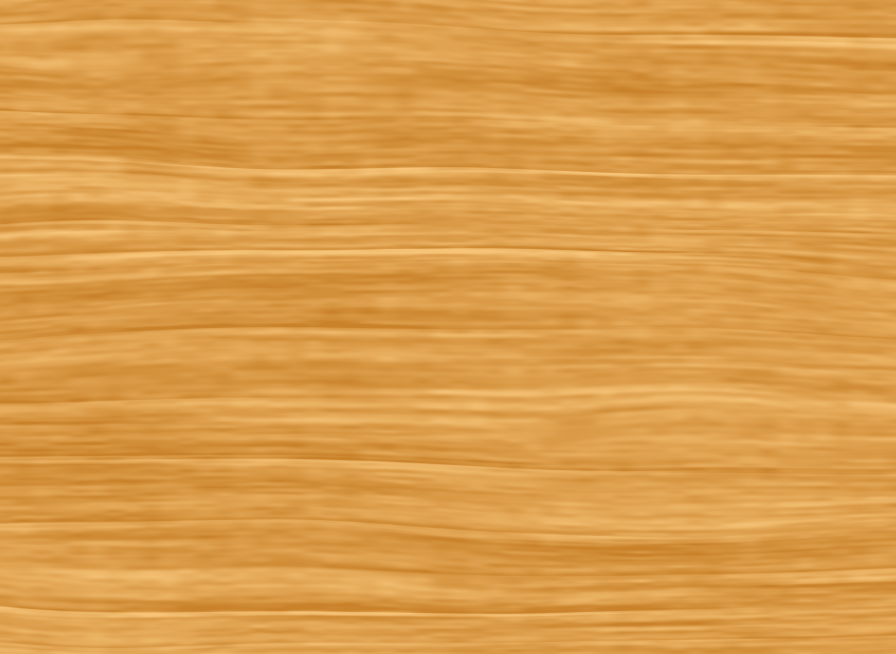
Reproduce this texture procedurally as a WebGL 1 fragment shader.

```glsl
precision highp float;
// Honey-coloured wood with horizontal grain: stretched noise layers form
// narrow bands, crisp streaks and fibres over a gently bent board, crossed
// by pale veins that swell, taper and carry a thin dark upper edge.

uniform vec2 u_resolution;

const vec3 DARK_WOOD = vec3(0.79, 0.51, 0.165);
const vec3 LIGHT_WOOD = vec3(0.95, 0.745, 0.445);
const float VEIN_ROWS = 5.6;

float hash(vec2 p) {
  return fract(sin(dot(p, vec2(127.1, 311.7))) * 43758.5453);
}

float noise(vec2 p) {
  vec2 cell = floor(p);
  vec2 f = fract(p);
  f = f * f * (3.0 - 2.0 * f);
  float low = mix(hash(cell), hash(cell + vec2(1.0, 0.0)), f.x);
  float high = mix(hash(cell + vec2(0.0, 1.0)), hash(cell + 1.0), f.x);
  return mix(low, high, f.y);
}

// Noise stretched by scale and centred on zero
float grain(vec2 p, vec2 scale, float seed) {
  return noise(p * scale + seed * vec2(17.3, 9.1)) - 0.5;
}

// Bends the straight grain into long, slow waves
vec2 bendGrain(vec2 p) {
  float slow = grain(p, vec2(1.7, 3.6), 1.0);
  float quick = grain(p, vec2(3.2, 10.0), 2.0);
  return p + vec2(0.0, 0.065 * slow + 0.018 * quick);
}

// Bands down to fine streaks, each layer thinner and stronger than the last
float grainLayers(vec2 p) {
  float tone = 0.0;
  vec2 scale = vec2(0.9, 17.0);
  float weight = 0.16;
  for (int i = 0; i < 4; i++) {
    tone += weight * grain(p, scale, 3.0 + float(i));
    scale *= vec2(1.35, 1.95);
    weight *= 1.38;
  }
  return tone;
}

// Short pale and dark fibres
float fibres(vec2 p) {
  return 0.36 * grain(p, vec2(11.0, 200.0), 8.0)
       + 0.26 * grain(p, vec2(36.0, 160.0), 9.0);
}

// Thin lines that fade in and out along the grain
float thinLines(vec2 p, float frequency, float seed) {
  float line = smoothstep(0.18, 0.40, grain(p, vec2(0.8, frequency), seed));
  return line * smoothstep(-0.15, 0.25, grain(p, vec2(2.0, 20.0), seed + 1.0));
}

// One vein per row: pale below its centre line, dark just above it
float veins(vec2 p, float rows, float seed) {
  float row = floor(p.y * rows);
  float centre = 0.2 + 0.6 * hash(vec2(row, seed));
  float d = (fract(p.y * rows) - centre) / rows;
  float width = mix(0.004, 0.018, noise(vec2(p.x * 2.2 + seed, row * 5.7)));
  float presence = noise(vec2(p.x * 1.5 + 7.0 * seed, row * 3.3));
  float pale = smoothstep(-width, -0.5 * width, d) * (1.0 - smoothstep(-0.001, 0.002, d));
  float edge = smoothstep(0.0, 0.002, d) * (1.0 - smoothstep(0.002, 0.008, d));
  return smoothstep(0.1, 0.75, presence) * (0.38 * pale - 0.34 * edge);
}

void main() {
  vec2 p = gl_FragCoord.xy / u_resolution.y;
  vec2 bent = bendGrain(p);

  float tone = 0.47 + grainLayers(bent) + fibres(bent);
  tone += veins(bent, VEIN_ROWS, 4.0) + 0.6 * veins(bent, 2.0 * VEIN_ROWS, 9.0);
  tone += 0.20 * thinLines(bent, 85.0, 20.0) - 0.30 * thinLines(bent, 80.0, 10.0);

  vec3 color = mix(DARK_WOOD, LIGHT_WOOD, clamp(tone, 0.0, 1.08));
  gl_FragColor = vec4(color, 1.0);
}
```
